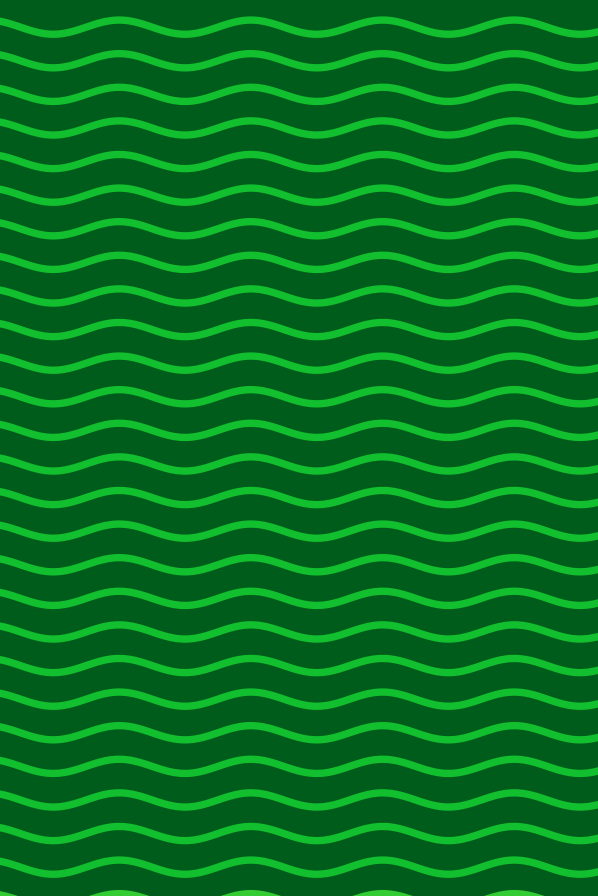
Give the GLSL for this pattern, as a Shadertoy shader.

```glsl
// Rows of evenly spaced light green wavy lines on a dark green ground.

const float ROW_SPACING = 0.0375;  // in canvas heights
const float WAVE_LENGTH = 0.147;
const float AMPLITUDE = 0.0079;

void mainImage(out vec4 fragColor, in vec2 fragCoord) {
    // Canvas heights, measured from the top left corner
    float pixel = 1.0 / iResolution.y;
    vec2 p = vec2(fragCoord.x, iResolution.y - fragCoord.y) * pixel;

    // Height and slope of the wave shared by all rows
    float waveNumber = 6.2831853 / WAVE_LENGTH;
    float phase = (p.x - 0.133) * waveNumber;
    float wave = 0.0303 - AMPLITUDE * cos(phase);
    float slope = AMPLITUDE * waveNumber * sin(phase);

    // Nearest row; none starts above the first
    float y = p.y - wave;
    float row = max(round(y / ROW_SPACING), 0.0);

    // Slope-corrected distance keeps the stroke width even
    float dist = abs(y - row * ROW_SPACING) / sqrt(1.0 + slope * slope);
    float stroke = clamp((0.0041 - dist) / pixel + 0.5, 0.0, 1.0);

    // The row cut off by the bottom edge is a little paler
    vec3 ground = vec3(0.0, 0.36, 0.10);
    vec3 line = mix(vec3(0.07, 0.75, 0.18), vec3(0.20, 0.80, 0.20), step(25.5, row));
    fragColor = vec4(mix(ground, line, stroke), 1.0);
}
```
